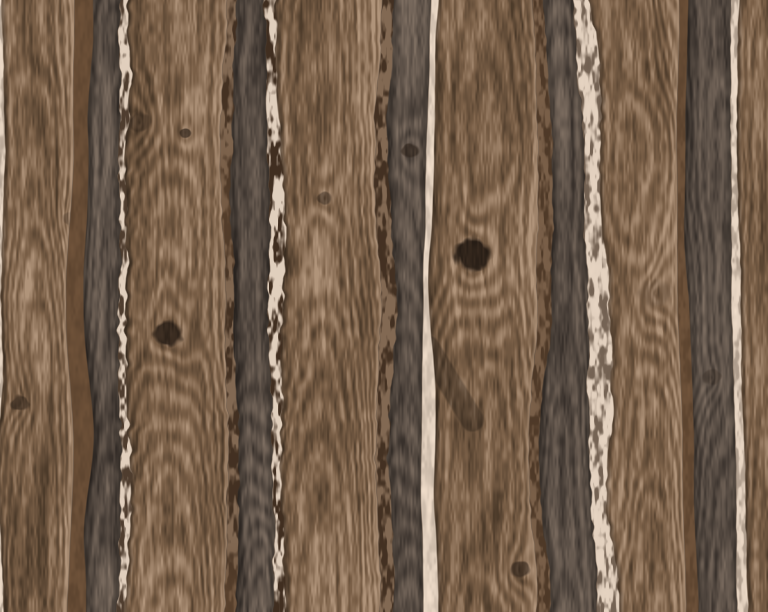
Give the GLSL for this texture, as a Shadertoy shader.

```glsl
// Rough-sawn brown boards with live bark edges, laid over darker grey planks.
// Grain is the contour lines of a height field bent around knots, plus fine
// stretched noise; board edges and bark wander with value noise.

// Ramps of the two woods, dark to light
const vec3 BROWN_DARK = vec3(0.30, 0.23, 0.165);
const vec3 BROWN_MID = vec3(0.48, 0.375, 0.28);
const vec3 BROWN_LIGHT = vec3(0.69, 0.58, 0.48);
const vec3 GREY_DARK = vec3(0.22, 0.19, 0.17);
const vec3 GREY_MID = vec3(0.355, 0.31, 0.275);
const vec3 GREY_LIGHT = vec3(0.49, 0.43, 0.38);
const vec3 CREAM = vec3(0.88, 0.81, 0.74);
const vec3 BARK = vec3(0.25, 0.18, 0.125);
const vec3 UNDERCUT = vec3(0.40, 0.295, 0.205);
const vec3 KNOT = vec3(0.18, 0.135, 0.10);

const int BOARDS = 6;
const float RINGS = 8.0;
const float HEIGHT = 0.797;
const float GAP_START = 0.137;
const float GAP_PITCH = 0.198;
const float GAP_HALF = 0.027;

// Left edge: x at mid height, slope, bark width, roughness
const vec4 LEFT[6] = vec4[6](
    vec4(-0.012, 0.0, 0.013, 0.2), vec4(0.159, 0.006, 0.014, 0.9),
    vec4(0.349, -0.025, 0.017, 1.0), vec4(0.551, 0.012, 0.014, 0.05),
    vec4(0.764, -0.034, 0.024, 0.65), vec4(0.956, -0.006, 0.012, 0.25));
// Right edge: x, width of the bark or undercut, roughness
const vec3 RIGHT[6] = vec3[6](
    vec3(0.092, 0.021, 0.05), vec3(0.291, 0.014, 0.9),
    vec3(0.492, 0.018, 0.9), vec3(0.695, 0.016, 0.55),
    vec3(0.887, 0.015, 0.1), vec3(1.06, 0.01, 0.1));
// Knots: centre, radius, darkness
const vec4 KNOTS[11] = vec4[11](
    vec4(0.219, 0.363, 0.018, 0.9), vec4(0.615, 0.466, 0.022, 1.0),
    vec4(0.853, 0.415, 0.019, 0.15), vec4(0.094, 0.513, 0.010, 0.3),
    vec4(0.026, 0.272, 0.011, 0.55), vec4(0.677, 0.055, 0.012, 0.65),
    vec4(0.423, 0.539, 0.009, 0.5), vec4(0.241, 0.624, 0.007, 0.7),
    vec4(0.927, 0.305, 0.011, 0.3), vec4(0.534, 0.600, 0.010, 0.6),
    vec4(0.182, 0.637, 0.013, 0.4));

float hash(vec2 p) {
    vec3 q = fract(p.xyx * 0.1031);
    q += dot(q, q.yzx + 33.33);
    return fract((q.x + q.y) * q.z);
}

float noise(vec2 p) {
    vec2 i = floor(p), f = fract(p);
    f = f * f * (3.0 - 2.0 * f);
    return mix(mix(hash(i), hash(i + vec2(1, 0)), f.x),
               mix(hash(i + vec2(0, 1)), hash(i + vec2(1, 1)), f.x), f.y);
}

vec3 ramp(vec3 dark, vec3 mid, vec3 light, float t) {
    t = clamp(t, 0.0, 1.0);
    return t < 0.5 ? mix(dark, mid, t * 2.0) : mix(mid, light, t * 2.0 - 1.0);
}

// Slow sway plus a ragged part scaled by roughness
float wander(float y, float seed, float rough) {
    return (noise(vec2(y * 5.0, seed)) - 0.5) * 0.014
         + (noise(vec2(y * 20.0, seed + 9.0)) - 0.5) * 0.005 * (0.3 + rough)
         + (noise(vec2(y * 90.0, seed + 5.0)) - 0.5) * 0.006 * rough;
}

// u runs from -1 to 1 across the plank; bow sets how strongly grain arches
vec3 wood(vec2 p, float u, float bow, float seed, vec3 dark, vec3 mid, vec3 light) {
    vec2 s = vec2(seed * 17.3, seed * 5.1);
    float h = bow * u * u + 0.8 * p.y + 0.8 * noise(p * vec2(11.0, 2.6) + s)
            + 0.14 * noise(p * vec2(40.0, 12.0) + s);
    float core = 0.0;
    for (int i = 0; i < 11; i++) {
        vec4 k = KNOTS[i];
        vec2 v = p - k.xy;
        h += 40.0 * k.z * exp(-length(v * vec2(1.0, 0.62)) / (2.6 * k.z));
        float d = length(v * vec2(0.92, 1.05)) / k.z + 0.35 * (noise(p * 130.0) - 0.5);
        core = max(core, k.w * smoothstep(1.15, 0.75, d));
    }
    float ring = 0.5 + 0.5 * sin(6.2832 * RINGS * h);
    float streak = noise(vec2(p.x * 210.0 + h * 5.0, p.y * 9.0) + s);
    float fine = noise(p * vec2(430.0, 75.0) + s);
    float stain = noise(p * vec2(16.0, 5.0) + s + 40.0);
    float t = 0.5 + 0.32 * (ring - 0.5) + 0.42 * (streak - 0.5)
            + 0.42 * (fine - 0.5) + 0.35 * (stain - 0.5);
    t += 0.16 * smoothstep(0.55, 0.95, u) - 0.10 * smoothstep(-0.5, -0.95, u);
    return mix(ramp(dark, mid, light, t), KNOT * (0.8 + 0.4 * fine), core);
}

// Flaky bark: pale patches broken by dark crevices
vec3 bark(vec2 p, vec3 base, float pale, float rough) {
    float flake = 0.6 * noise(p * vec2(170.0, 45.0)) + 0.4 * noise(p * vec2(330.0, 120.0));
    vec3 flaky = mix(BARK, mix(UNDERCUT, CREAM, pale), smoothstep(0.32, 0.62, flake));
    return mix(base * (0.9 + 0.2 * flake), flaky, rough);
}

// Distance to a segment
float segment(vec2 p, vec2 a, vec2 b) {
    vec2 v = b - a;
    return length(p - a - v * clamp(dot(p - a, v) / dot(v, v), 0.0, 1.0));
}

void mainImage(out vec4 fragColor, in vec2 fragCoord) {
    vec2 p = fragCoord / iResolution.x;
    float px = 1.0 / iResolution.x;

    // Grey planks behind
    float gap = (fract((p.x - GAP_START) / GAP_PITCH + 0.5) - 0.5) * GAP_PITCH / GAP_HALF;
    float gapSeed = 20.0 + floor((p.x - GAP_START) / GAP_PITCH + 0.5);
    vec3 col = wood(p, gap, 0.15, gapSeed, GREY_DARK, GREY_MID, GREY_LIGHT);

    for (int i = 0; i < BOARDS; i++) {
        vec4 L = LEFT[i];
        vec3 R = RIGHT[i];
        float seed = float(i) * 3.7 + 1.0;
        float l = L.x + L.y * (p.y - 0.5 * HEIGHT) + wander(p.y, seed, L.w);
        float r = R.x + wander(p.y, seed + 50.0, R.z * 0.6);
        float rim = r + R.y * (0.7 + 0.6 * noise(vec2(p.y * 8.0, seed)))
                  + wander(p.y, seed + 70.0, R.z) * 0.4;
        if (p.x < l - 0.02 || p.x > rim + 0.02) continue;

        // Contact shadows, then the right bark or undercut
        float off = max(l - p.x, p.x - rim);
        col *= 1.0 - 0.3 * smoothstep(0.012, 0.0, off);
        float rough = R.z * smoothstep(0.15, 0.5, noise(vec2(p.y * 4.0, seed + 30.0)) + R.z * 0.3);
        float strip = smoothstep(-px, px, p.x - r) * smoothstep(-px, px, rim - p.x);
        col = mix(col, bark(p, UNDERCUT, 0.25, rough), strip);

        // Board face with a pale right rim
        float u = (2.0 * p.x - l - r) / (r - l);
        vec3 face = wood(p, u, 0.5, seed, BROWN_DARK, BROWN_MID, BROWN_LIGHT);
        face = mix(face, BROWN_LIGHT, 0.55 * smoothstep(0.005, 0.001, r - p.x));
        if (i == 3) {
            float smear = segment(p, vec2(0.557, 0.345), vec2(0.615, 0.25));
            face *= 1.0 - 0.24 * smoothstep(0.017, 0.013, smear);
        }
        col = mix(col, face, smoothstep(-px, px, p.x - l) * smoothstep(-px, px, r - p.x));

        // Pale left bark with a dark inner seam
        float inner = l + L.z * (0.45 + 0.9 * noise(vec2(p.y * 7.0, seed + 20.0)))
                    + wander(p.y, seed + 90.0, L.w) * 0.35;
        float edge = smoothstep(-px, px, p.x - l);
        col *= 1.0 - 0.3 * edge * smoothstep(0.008, 0.0, p.x - inner);
        col = mix(col, bark(p, CREAM, 1.0, L.w), edge * smoothstep(-px, px, inner - p.x));
    }
    fragColor = vec4(col, 1.0);
}
```
